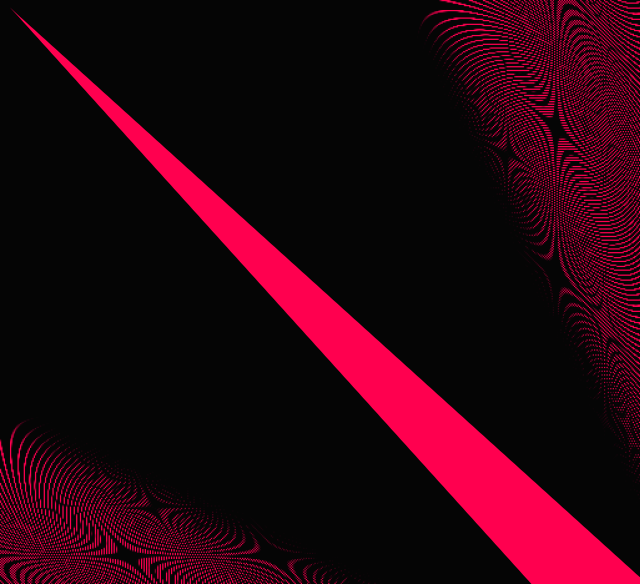
Give the GLSL for this background, as a Shadertoy shader.

```glsl
// A crimson wedge fans out from the upper left over near-black, flanked by two moire fields.
// The fields sample a fast cubic wave on a coarse lattice, so its aliasing draws hyperbolas
// and dark stars; folding about the diagonal yields both fields from one formula.

const vec3 NIGHT = vec3(0.018, 0.018, 0.02);
const vec3 CRIMSON = vec3(1.0, 0.0, 0.31);
const float ROWS = 468.0; // lattice rows over the canvas height

// Brightness of one lattice cell, counted from the top left.
float moireCell(vec2 cell) {
    float across = max(cell.x, cell.y) - 328.0;
    float along = min(cell.x, cell.y);

    // The quarter turn keeps the axes and the star centre dark.
    float cycles = (across * along - 0.00248 * across * across * across) * 0.5 / 117.0 + 0.25;
    float wave = cos(6.283185 * fract(cycles));

    // Dots thin out toward the slanted inner border.
    float inside = across + 16.0 - 0.47 * along;
    float threshold = mix(1.15, 0.62, smoothstep(-4.0, 75.0, inside));
    float dots = smoothstep(threshold - 0.14, threshold + 0.14, wave);
    return dots * step(0.0, across);
}

// Lattice cells with edges softened over one output pixel.
float moireField(vec2 grid, float pixel) {
    vec2 shifted = grid - 0.5;
    vec2 base = floor(shifted);
    vec2 blend = clamp((fract(shifted) - 0.5) / pixel + 0.5, 0.0, 1.0);
    float sum = 0.0;
    for (int i = 0; i < 4; i++) {
        vec2 corner = vec2(i % 2, i / 2);
        vec2 weight = mix(1.0 - blend, blend, corner);
        sum += weight.x * weight.y * moireCell(base + corner);
    }
    return sum;
}

// Signed distance to the wedge, positive inside.
float wedgeDistance(vec2 grid) {
    vec2 fromApex = grid - vec2(9.5, 7.5);
    float nearSide = min(fromApex.x, fromApex.y);
    float farSide = max(fromApex.x, fromApex.y);
    return (1.106 * nearSide - farSide) / length(vec2(1.106, 1.0));
}

void mainImage(out vec4 fragColor, in vec2 fragCoord) {
    // Lattice coordinates with y running down from the top edge
    float pixel = ROWS / iResolution.y;
    vec2 grid = vec2(fragCoord.x, iResolution.y - fragCoord.y) * pixel;

    float wedge = clamp(wedgeDistance(grid) / pixel + 0.5, 0.0, 1.0);
    float ink = max(wedge, moireField(grid, pixel));
    fragColor = vec4(mix(NIGHT, CRIMSON, ink), 1.0);
}
```
